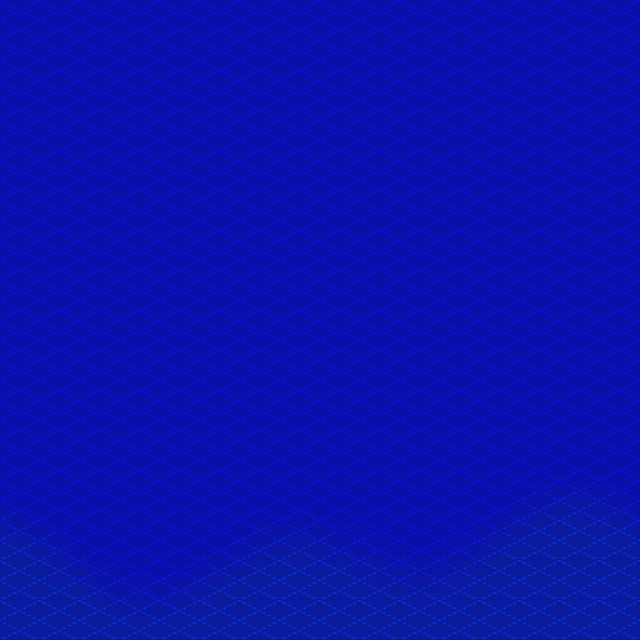
Reproduce this pattern procedurally as a Shadertoy shader.

```glsl
// Deep blue lattice of flat diamonds with dotted seams and a teal haze along the bottom.

const vec2 TILES = vec2(16.0, 32.0);   // diamonds across and down
const vec2 GRID_SHIFT = vec2(0.001);
const float DOTS_PER_EDGE = 4.0;

const vec3 BASE_BLUE = vec3(0.04, 0.058, 0.662);
const vec3 SEAM_BLUE = vec3(0.04, 0.065, 0.91);
const vec3 HAZE_BASE = vec3(0.04, 0.102, 0.618);
const vec3 HAZE_SEAM = vec3(0.04, 0.20, 0.88);

float hash(vec2 p) {
    p = fract(p * vec2(0.1031, 0.1137));
    p += dot(p, p.yx + 33.33);
    return fract((p.x + p.y) * p.x);
}

// Soft coverage of a shape from its signed distance.
float coverage(float dist, float pixel) {
    return 1.0 - smoothstep(-0.6 * pixel, 0.6 * pixel, dist);
}

// Signed offset to the nearest whole number.
float nearest(float x) {
    return x - round(x);
}

// Beads on a thin thread; across and along are lattice coordinates.
float dottedSeam(float across, float along, float radius, float thread, float pixel) {
    float edge = length(0.5 / TILES);
    float offset = nearest(across) / length(TILES);
    float spacing = nearest(along * DOTS_PER_EDGE) * edge / DOTS_PER_EDGE;
    float bead = coverage(length(vec2(offset, spacing)) - radius, pixel);
    float line = coverage(abs(offset) - 0.5 * radius, pixel);
    return max(bead, thread * line);
}

// Upper edge of the haze, rolling like low hills.
float hazeHeight(float x) {
    return 0.17 + 0.045 * cos(14.0 * x) - 0.035 * cos(5.0 * (x - 0.3));
}

void mainImage(out vec4 fragColor, in vec2 fragCoord) {
    float pixel = 1.0 / iResolution.y;
    vec2 uv = fragCoord * pixel;

    // Lattice axes: seams lie where either coordinate is whole.
    vec2 grid = (uv + GRID_SHIFT) * TILES;
    float rise = grid.y - grid.x;
    float fall = grid.y + grid.x;
    vec2 tile = floor(vec2(rise, fall));
    vec2 cell = fract(vec2(rise, fall));

    // Rising seams are evenly beaded; falling seams are dashes, strongest mid edge.
    float rising = dottedSeam(rise, fall, 0.0016, 0.25, pixel);
    float middle = smoothstep(0.08, 0.25, cell.x) * (1.0 - smoothstep(0.75, 0.92, cell.x));
    float falling = dottedSeam(fall, rise, 0.0018, 0.4, pixel) * mix(0.3, 0.72, middle);
    float seam = max(rising, falling);

    // Faint shading inside each diamond and slight variation between them.
    float shade = 1.0 + 0.01 * (cell.x - cell.y) + 0.012 * (hash(tile) - 0.5);

    // Haze colours both ground and seams.
    float top = hazeHeight(uv.x);
    float haze = 1.0 - smoothstep(top - 0.09, top + 0.03, uv.y);
    vec3 ground = mix(BASE_BLUE, HAZE_BASE, haze) * shade;
    vec3 thread = mix(SEAM_BLUE, HAZE_SEAM, haze);

    fragColor = vec4(mix(ground, thread, seam), 1.0);
}
```
